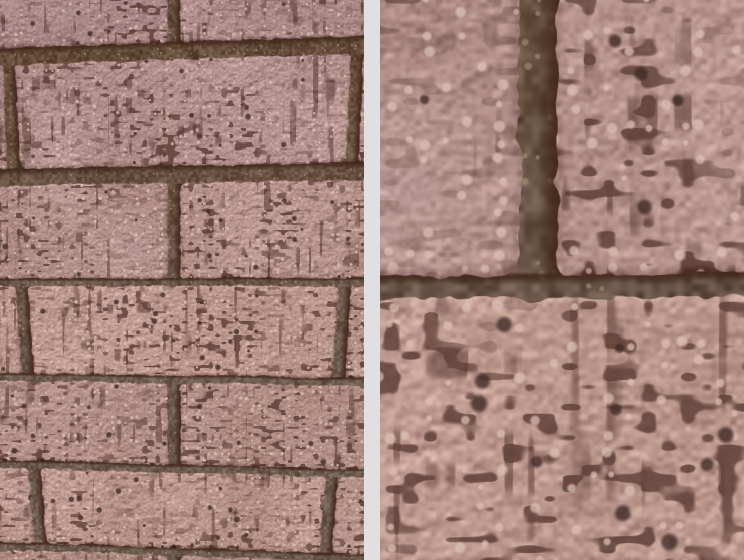
Left, the full canvas; right, a detail of the centre.
A Shadertoy shader for this texture:

```glsl
// A running-bond wall of rough pink-brown bricks with recessed mortar, seen slightly askew.
// A quadratic warp gives rows that shrink downward; rounded boxes cut the joints,
// and layered value noise adds crumbled relief, pits, drag marks and pale grains.

float hash(vec2 p) {
    vec3 q = fract(p.xyx * vec3(0.1031, 0.1030, 0.0973));
    q += dot(q, q.yzx + 33.33);
    return fract((q.x + q.y) * q.z);
}

float noise(vec2 p) {
    vec2 i = floor(p), f = fract(p);
    f = f * f * (3.0 - 2.0 * f);
    return mix(mix(hash(i), hash(i + vec2(1, 0)), f.x),
               mix(hash(i + vec2(0, 1)), hash(i + vec2(1, 1)), f.x), f.y);
}

float relief(vec2 p) {
    return 0.4 * noise(p * vec2(48, 75)) + 0.5 * noise(p * vec2(105, 150) + 7.0)
         + 0.4 * noise(p * vec2(230, 270) + 19.0);
}

// Scattered round grains, one candidate per cell
float grains(vec2 p, float scale, float density) {
    vec2 cell = floor(p * scale);
    vec2 centre = 0.3 + 0.4 * vec2(hash(cell + 3.1), hash(cell + 8.7));
    float radius = 0.12 + 0.2 * hash(cell + 5.3);
    float present = step(1.0 - density, hash(cell + 41.0));
    return present * (1.0 - smoothstep(radius * 0.6, radius + 0.1, length(fract(p * scale) - centre)));
}

vec3 brickColor(vec2 p, vec2 id, float row) {
    float tint = hash(id + 17.0) - 0.5;
    vec3 col = mix(vec3(0.68, 0.55, 0.54), vec3(0.72, 0.58, 0.54), smoothstep(-0.5, 2.5, row));
    col += tint * vec3(0.05, 0.045, 0.035);
    col += (noise(p * 9.0) - 0.5) * vec3(0.07, 0.07, 0.08);

    // Light from above on the crumbled face
    float lit = relief(p) - relief(p + vec2(-0.001, 0.0028));
    col += lit * vec3(0.23, 0.23, 0.22) + (noise(p * 330.0) - 0.5) * 0.09;

    // Horizontal torn pits and vertical drag marks, gathered in patches
    float patches = smoothstep(0.2, 0.75, noise(p * vec2(14, 10) + id * 5.0));
    float pits = smoothstep(0.66, 0.82, noise(p * vec2(85, 165) + 31.0)) * (0.3 + 0.7 * patches);
    float drags = smoothstep(0.68, 0.85, noise(p * vec2(150, 13) + 53.0))
                * smoothstep(0.35, 0.65, noise(p * vec2(35, 60) + 11.0));
    col = mix(col, vec3(0.35, 0.23, 0.20), min(0.8 * pits + 0.55 * drags, 0.85));

    col = mix(col, vec3(0.86, 0.75, 0.70), 0.75 * grains(p, 92.0, 0.2));
    return mix(col, vec3(0.25, 0.17, 0.15), 0.8 * grains(p + 2.7, 60.0, 0.06));
}

void mainImage(out vec4 fragColor, in vec2 fragCoord) {
    vec2 p = fragCoord / iResolution.y;
    float px = 1.0 / iResolution.y;

    // Courses: measured downward, tilted more toward top and bottom
    float depth = 1.0 - p.y - 0.091;
    depth -= (p.x - 0.3125) * (0.078 * depth - 0.036);
    depth += 0.004 * (noise(p * vec2(7, 4)) - 0.5);
    float k = depth * (4.186 + 1.581 * depth);
    float row = floor(k), bed = floor(k + 0.5);
    float fromBed = (k - bed) / (4.186 + 3.162 * depth);
    float bedHalf = mix(0.0155, 0.007, smoothstep(1.0, 2.0, bed));

    // Upright joints: alternate rows shift by half a brick
    float even = 1.0 - mod(row, 2.0);
    float brickLength = 0.624 - 0.0232 * k;
    float u = (p.x - 0.311 - 0.016 * even) / brickLength + 0.5 * even;
    float fromHead = (u - floor(u + 0.5)) * brickLength;
    float headHalf = 0.0112;
    vec2 id = vec2(floor(u), row);

    // Rounded brick outline with ragged edges; negative inside the brick
    vec2 q = 0.008 - vec2(abs(fromHead) - headHalf, abs(fromBed) - bedHalf);
    float edge = length(max(q, 0.0)) + min(max(q.x, q.y), 0.0) - 0.008;
    edge += 0.004 * (noise(p * 75.0) - 0.5) + 0.002 * (noise(p * 190.0) - 0.5);

    // Sandy mortar, shaded under each brick and on the right of uprights
    vec3 mortar = mix(vec3(0.40, 0.30, 0.23), vec3(0.42, 0.35, 0.30), smoothstep(0.0, 3.0, k));
    mortar += (noise(p * 210.0) - 0.5) * 0.16 + (noise(p * 40.0) - 0.5) * 0.08;
    mortar = mix(mortar, vec3(0.66, 0.57, 0.49), 0.6 * grains(p, 130.0, 0.15));
    float inBed = 1.0 - smoothstep(bedHalf, bedHalf + 0.003, abs(fromBed));
    float bedShade = 1.0 - smoothstep(-bedHalf, -0.1 * bedHalf, fromBed);
    float headShade = smoothstep(-0.002, headHalf, fromHead);
    mortar = mix(mortar, vec3(0.25, 0.15, 0.10), 0.85 * mix(headShade, bedShade, inBed));

    // Brick face: pale upper lip, darker lower rim
    vec3 brick = brickColor(p, id, row);
    float rim = 1.0 - smoothstep(0.0, 0.007, -edge);
    float nearBed = 1.0 - smoothstep(bedHalf, bedHalf + 0.012, abs(fromBed));
    brick += rim * nearBed * (fromBed > 0.0 ? 0.05 : -0.12);
    brick -= rim * (1.0 - nearBed) * 0.06;

    vec3 col = mix(brick, mortar, smoothstep(-px, px, edge));
    fragColor = vec4(clamp(col, 0.0, 1.0), 1.0);
}
```
